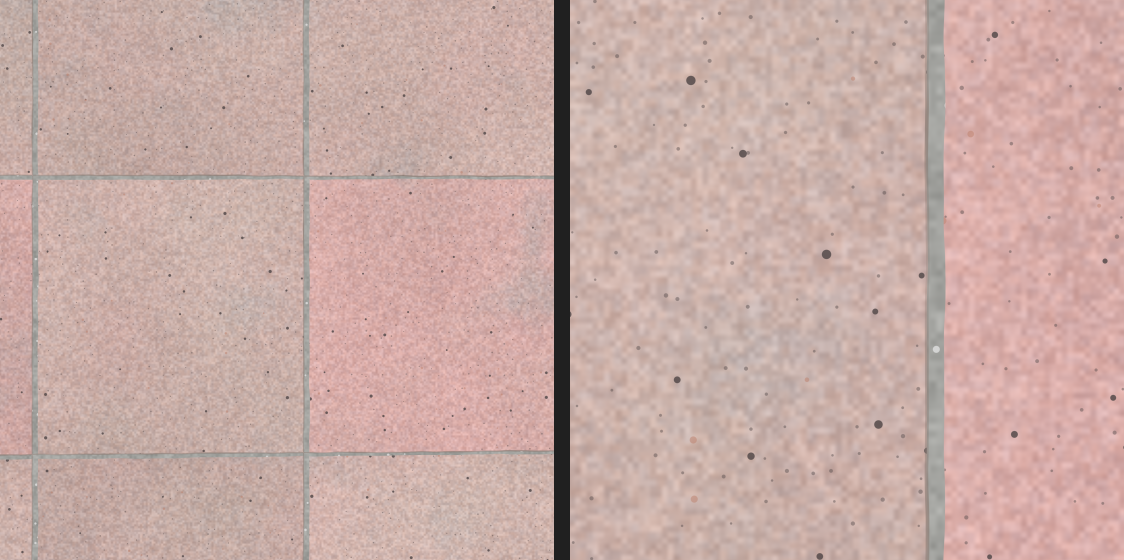
Left: the whole. Right: its middle third, enlarged.
This texture is drawn by a WebGL 2 fragment shader. Its source:

```glsl
#version 300 es
precision highp float;

uniform vec2 u_resolution;
out vec4 fragColor;

const vec2 TILE_SIZE = vec2(0.4844, 0.495);
const vec2 JOINT_ORIGIN = vec2(0.0628, 0.188);
const vec3 BEIGE = vec3(0.772, 0.684, 0.655);
const vec3 PINK = vec3(0.842, 0.676, 0.662);
const vec3 ASH = vec3(0.705, 0.665, 0.655);
const vec3 GROUT = vec3(0.635, 0.637, 0.622);
const vec3 JOINT_SHADOW = vec3(0.55, 0.49, 0.46);
const vec3 PIT = vec3(0.33, 0.29, 0.29);

// Firing tone of each tile, indexed by column then row from the bottom
const mat3 PINKNESS = mat3(0.15, 0.85, 0.1, 0.3, 0.22, 0.12, 0.3, 0.95, 0.28);
const mat3 LIGHTNESS = mat3(1.0, 0.98, 0.98, 0.955, 1.01, 0.985, 1.02, 1.01, 1.01);

float hash(vec2 cell, uint seed) {
    uvec2 v = uvec2(ivec2(cell)) * uvec2(1597u, 3571u) + seed * 7919u;
    uint h = (v.x ^ (v.y << 16u)) * 747796u + v.y * 28913u;
    h = (h ^ (h >> 15u)) * 2246823u;
    h = (h ^ (h >> 13u)) * 3266489u;
    h ^= h >> 16u;
    return float(h & 65535u) / 65535.0;
}

float valueNoise(vec2 p, uint seed) {
    vec2 i = floor(p), f = fract(p);
    f = f * f * (3.0 - 2.0 * f);
    float low = mix(hash(i, seed), hash(i + vec2(1, 0), seed), f.x);
    float high = mix(hash(i + vec2(0, 1), seed), hash(i + vec2(1, 1), seed), f.x);
    return mix(low, high, f.y);
}

// Layered noise centred on zero
float clouds(vec2 p, uint seed) {
    float sum = 0.0, gain = 0.5;
    for (uint k = 0u; k < 4u; k++) {
        sum += gain * (valueNoise(p, seed + k) - 0.5);
        p = p * 2.1 + 3.7;
        gain *= 0.5;
    }
    return sum;
}

// Coverage of round dots scattered one per grid cell with a given chance
float dots(vec2 p, float cellSize, float radius, float chance, uint seed, float aa) {
    vec2 cell = floor(p / cellSize);
    vec2 centre = 0.2 + 0.6 * vec2(hash(cell, seed), hash(cell, seed + 1u));
    float r = radius * mix(0.5, 1.0, hash(cell, seed + 2u));
    float d = length((fract(p / cellSize) - centre) * cellSize);
    float present = step(hash(cell, seed + 3u), chance);
    return present * (1.0 - smoothstep(r - aa, r + aa, d));
}

float band(float d, float halfWidth, float aa) {
    return 1.0 - smoothstep(halfWidth - aa, halfWidth + aa, abs(d));
}

// Uneven laying: the lower joint tilts and every edge wavers a little
vec2 layUnevenly(vec2 p) {
    float tilt = 0.009 * (p.x - 0.5) * (1.0 - smoothstep(0.25, 0.6, p.y));
    vec2 waver = vec2(valueNoise(p.yx * vec2(28, 3), 11u), valueNoise(p * vec2(28, 3), 12u));
    return p - vec2(0.0, tilt) + 0.0018 * (waver - 0.5);
}

vec3 tileColor(vec2 p, vec2 tile, float aa) {
    ivec2 slot = ivec2(mod(tile + 1.0, 3.0));
    vec2 q = p + tile * 5.3 + 20.0;
    float tone = PINKNESS[slot.x][slot.y] + 0.9 * clouds(q * 5.0, 21u);
    vec3 color = mix(BEIGE, PINK, clamp(tone, 0.0, 1.1));

    // Ashy clouds and broad light patches
    color = mix(color, ASH, 0.65 * smoothstep(0.05, 0.36, clouds(q * 6.5, 31u)));
    color *= LIGHTNESS[slot.x][slot.y] + 0.13 * clouds(q * 4.0, 41u);

    // Sandy grain in fine and coarse layers
    float grain = valueNoise(p * 290.0, 51u) + 0.7 * valueNoise(p * 150.0, 52u) - 0.85;
    color += grain * vec3(0.095, 0.1, 0.1);
    color += (valueNoise(p * 190.0, 53u) - 0.5) * vec3(0.035, 0.0, -0.025);

    // Rusty grains, faint pinholes and dark pits
    color = mix(color, vec3(0.74, 0.5, 0.42), 0.5 * dots(p, 0.035, 0.0022, 0.06, 61u, aa));
    color = mix(color, PIT, 0.45 * dots(p, 0.013, 0.0013, 0.2, 71u, aa));
    return mix(color, PIT, 0.85 * dots(p + 0.01, 0.036, 0.0029, 0.15, 81u, aa));
}

vec3 groutColor(vec2 p, float aa) {
    float grain = valueNoise(p * 240.0, 91u) + valueNoise(p * 80.0, 92u) - 1.0;
    vec3 color = GROUT + 0.085 * grain;
    return mix(color, vec3(0.88), 0.8 * dots(p, 0.012, 0.0024, 0.09, 95u, aa));
}

void main() {
    vec2 p = gl_FragCoord.xy / u_resolution.y;
    float aa = 0.7 / u_resolution.y;
    vec2 grid = (layUnevenly(p) - JOINT_ORIGIN) / TILE_SIZE;
    vec2 tile = floor(grid);
    vec2 toJoint = (grid - round(grid)) * TILE_SIZE;

    // Upright joints are wide; level ones narrow toward the right
    vec2 halfWidth = vec2(0.0051, mix(0.0040, 0.0027, smoothstep(0.2, 0.8, p.x)));
    halfWidth += 0.0011 * (valueNoise(p * 45.0, 101u) - 0.5);
    float joint = max(band(toJoint.x, halfWidth.x, aa), band(toJoint.y, halfWidth.y, aa));
    float shade = max(band(toJoint.x + halfWidth.x, 0.0011, aa),
                      band(toJoint.y - halfWidth.y, 0.0012, aa));

    vec3 color = mix(tileColor(p, tile, aa), groutColor(p, aa), joint);
    float shadeWear = mix(0.25, 0.8, valueNoise(p * 22.0, 111u));
    fragColor = vec4(mix(color, JOINT_SHADOW, shade * shadeWear), 1.0);
}
```
